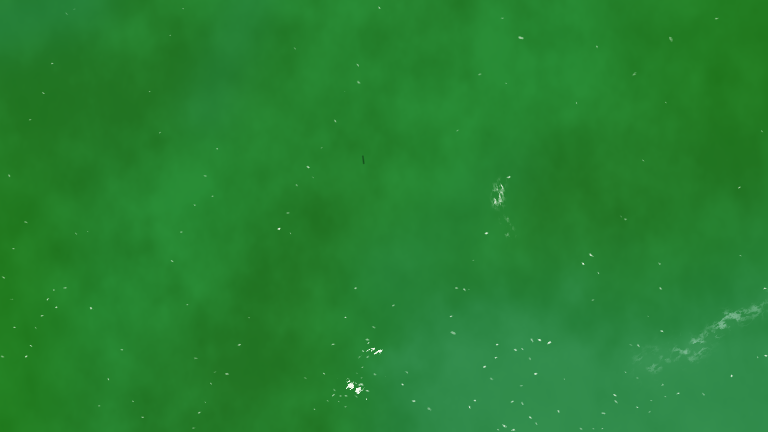
Reproduce this texture procedurally as a Shadertoy shader.

```glsl
const vec3 DEEP_GREEN = vec3(0.137, 0.472, 0.150);
const vec3 MID_GREEN = vec3(0.150, 0.530, 0.194);
const vec3 TEAL_GREEN = vec3(0.152, 0.508, 0.235);
const vec3 MILKY_GREEN = vec3(0.195, 0.552, 0.300);
const vec3 LEAF_GREEN = vec3(0.125, 0.490, 0.095);
const vec3 FOAM = vec3(0.55, 0.76, 0.63);
const vec3 SUNLIGHT = vec3(0.95, 0.98, 0.92);

float hash(vec2 p) {
    return fract(sin(dot(p, vec2(127.1, 311.7))) * 43758.5453);
}

float noise(vec2 p) {
    vec2 i = floor(p), f = fract(p);
    f = f * f * (3.0 - 2.0 * f);
    float low = mix(hash(i), hash(i + vec2(1, 0)), f.x);
    float high = mix(hash(i + vec2(0, 1)), hash(i + vec2(1, 1)), f.x);
    return mix(low, high, f.y);
}

float fbm(vec2 p) {
    float sum = 0.0, amp = 0.5;
    for (int i = 0; i < 4; i++) {
        sum += amp * noise(p);
        p = mat2(1.6, 1.2, -1.2, 1.6) * p + 7.3;
        amp *= 0.5;
    }
    return sum / 0.9375;
}

float segment(vec2 p, vec2 a, vec2 b) {
    vec2 d = b - a;
    return length(p - a - d * clamp(dot(p - a, d) / dot(d, d), 0.0, 1.0));
}

// Soft falloff around a line from a to b
float band(vec2 p, vec2 a, vec2 b, float width) {
    float d = segment(p, a, b) / width;
    return exp(-d * d);
}

// Silt plume rising from the lower right
float plume(vec2 p) {
    float drift = 0.16 * (fbm(p * 4.0) - 0.5);
    return smoothstep(0.58, 0.04, p.y + drift)
         * smoothstep(0.66, 1.15, p.x + drift);
}

vec3 water(vec2 p, float silt) {
    float clouds = fbm(p * 3.2 + 4.0);
    float mottle = fbm(p * vec2(15.0, 12.0) + 9.0);
    float tone = 0.42 + 0.9 * (clouds - 0.5) + 1.3 * (mottle - 0.5);
    tone += 0.60 * band(p, vec2(0.85, 0.35), vec2(1.30, 0.90), 0.15);
    tone += 0.40 * band(p, vec2(0.05, 0.10), vec2(0.45, 0.55), 0.15);
    tone += 0.35 * band(p, vec2(0.60, 0.95), vec2(0.90, 0.85), 0.15);
    tone -= 0.65 * band(p, vec2(1.30, 0.50), vec2(1.75, 0.72), 0.17);
    tone -= 0.55 * band(p, vec2(0.55, 0.15), vec2(0.80, 0.48), 0.13);
    tone -= 0.60 * band(p, vec2(0.10, 0.75), vec2(0.55, 0.84), 0.12);
    vec3 col = mix(DEEP_GREEN, MID_GREEN, clamp(tone, -0.2, 1.25));
    float leaf = 0.8 * smoothstep(0.28, 0.0, p.x) * smoothstep(0.95, 0.3, p.y)
               + 0.65 * smoothstep(1.25, 1.75, p.x) * smoothstep(0.5, 0.85, p.y);
    col = mix(col, LEAF_GREEN, leaf * 0.7);
    float haze = band(p, vec2(0.0, 0.95), vec2(0.18, 1.0), 0.09)
               + 0.7 * band(p, vec2(0.48, 0.75), vec2(0.58, 1.0), 0.07)
               + 0.45 * band(p, vec2(0.90, 0.38), vec2(1.18, 0.60), 0.09);
    col = mix(col, TEAL_GREEN, clamp(haze * 0.8 + silt * 1.7, 0.0, 0.9));
    float milk = smoothstep(0.25, 0.95, silt + 0.5 * (mottle - 0.5));
    col = mix(col, MILKY_GREEN, milk * 0.95);
    return col + 0.026 * (mottle - 0.5);
}

// Chance of a sun glint at p
float glintChance(vec2 p, float silt) {
    float patches = smoothstep(0.35, 0.75, noise(p * 13.0));
    float chance = 0.010 * silt + 0.028 * silt * patches;
    chance += 0.09 * patches * band(p, vec2(0.74, 0.02), vec2(0.94, 0.40), 0.040);
    chance += 0.07 * patches * band(p, vec2(0.94, 0.40), vec2(1.18, 0.50), 0.03);
    chance += 0.07 * patches * band(p, vec2(1.33, 0.01), vec2(1.56, 0.06), 0.05);
    chance += 0.30 * band(p, vec2(0.79, 0.09), vec2(0.83, 0.10), 0.025);
    chance += 0.25 * band(p, vec2(0.85, 0.18), vec2(0.87, 0.20), 0.018);
    return chance + 0.0001 + 0.002 * smoothstep(1.0, 1.4, p.x);
}

// One jittered, ragged fleck per grid cell
float glints(vec2 p, float cell, float seed, float silt, float pixel) {
    vec2 id = floor(p / cell);
    vec2 key = id + seed;
    float lit = step(hash(key + 3.7), glintChance((id + 0.5) * cell, silt));
    vec2 jitter = 0.3 + 0.4 * vec2(hash(key + 11.3), hash(key + 23.9));
    vec2 q = p - (id + jitter) * cell;
    float angle = 1.8 * hash(key + 41.1) - 1.1;
    q = mat2(cos(angle), -sin(angle), sin(angle), cos(angle)) * q;
    float size = cell * mix(0.04, 0.16, hash(key + 57.7));
    float d = length(q * vec2(0.55, 1.0)) - size + 0.12 * cell * (noise(p * 300.0) - 0.3);
    return lit * smoothstep(0.8 * pixel, -0.8 * pixel, d) * mix(0.35, 1.0, hash(key + 71.3));
}

// Broken foam threads stretched along the given direction
float foam(vec2 p, vec2 dir, float mask) {
    vec2 q = vec2(dot(p, dir), dot(p, vec2(-dir.y, dir.x)));
    float ridge = 1.0 - abs(2.0 * fbm(q * vec2(45.0, 95.0)) - 1.0);
    float gaps = smoothstep(0.36, 0.66, fbm(p * 48.0 + 5.0));
    return mask * gaps * smoothstep(0.68, 0.98, ridge);
}

void mainImage(out vec4 fragColor, in vec2 fragCoord) {
    vec2 p = fragCoord / iResolution.y;
    float pixel = 1.0 / iResolution.y;
    float silt = plume(p);
    vec3 col = water(p, silt);

    // Foam trails and breaking crests
    float streak = 0.6 * band(p, vec2(1.50, 0.16), vec2(1.60, 0.19), 0.030)
                 + band(p, vec2(1.60, 0.19), vec2(1.69, 0.26), 0.016)
                 + 0.7 * band(p, vec2(1.69, 0.26), vec2(1.80, 0.31), 0.020);
    float crest = band(p, vec2(1.157, 0.575), vec2(1.152, 0.53), 0.010)
                + band(p, vec2(1.168, 0.49), vec2(1.182, 0.46), 0.009);
    float sparkle = band(p, vec2(0.79, 0.11), vec2(0.84, 0.085), 0.018)
                  + band(p, vec2(0.85, 0.18), vec2(0.875, 0.19), 0.010);
    col = mix(col, FOAM, 0.14 * min(streak, 1.0) * fbm(p * 30.0));
    col = mix(col, FOAM, 0.75 * foam(p, vec2(0.83, 0.56), min(streak, 1.0)));
    col = mix(col, SUNLIGHT, 0.9 * foam(p, vec2(0.25, -0.97), min(crest * 1.3, 1.0)));
    float flash = smoothstep(0.30, 0.60, foam(p, vec2(0.8, 0.6), min(sparkle * 1.3, 1.0)));
    col = mix(col, SUNLIGHT, flash);

    // Sun glints in two sizes
    col = mix(col, SUNLIGHT, glints(p, 0.020, 0.0, silt, pixel));
    col = mix(col, SUNLIGHT, glints(p, 0.013, 83.0, silt, pixel));

    // Dark floating speck
    float speck = segment(p, vec2(0.842, 0.622), vec2(0.840, 0.638)) - 0.0015;
    col = mix(col, vec3(0.06, 0.24, 0.09), 0.8 * smoothstep(pixel, -pixel, speck));

    fragColor = vec4(col, 1.0);
}
```
